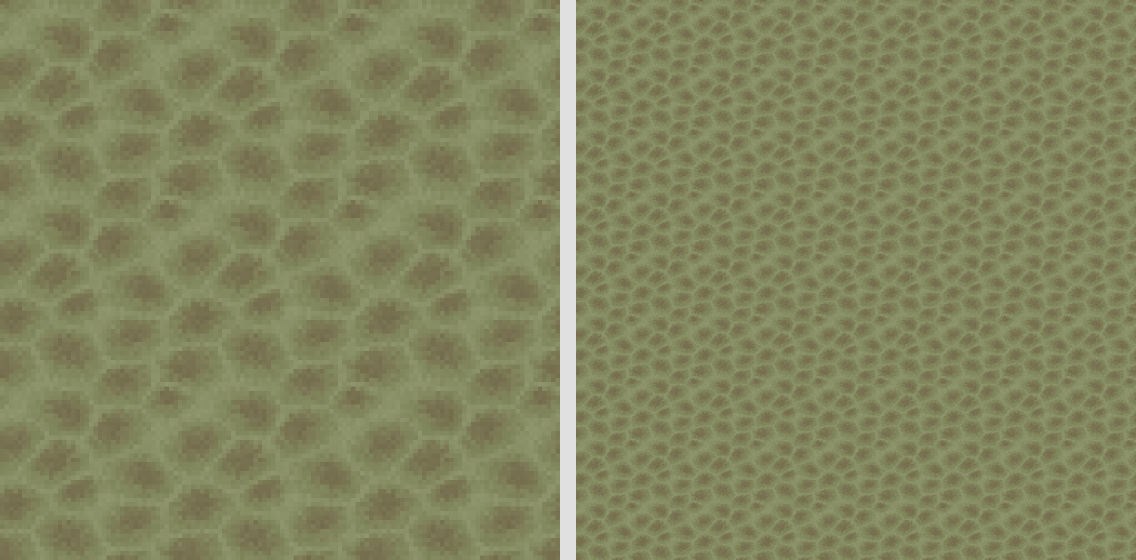
Left: one tile. Right: repeated 3 by 3.
Reproduce this pattern procedurally as a Shadertoy shader.

```glsl
// Mossy green ground in chunky texels: brown-topped pebbles split by pale seams, tiled 3 by 3.

const float TEXELS = 42.0;  // texels along one tile
const int PEBBLES = 12;     // pebbles in one tile

vec3 hash3(vec2 p) {
    vec3 q = fract(p.xyx * vec3(0.1031, 0.1030, 0.0973));
    q += dot(q, q.yxz + 33.33);
    return fract((q.xxy + q.yzz) * q.zyx);
}

// Pebbles step down the tile while swinging from side to side by a triangle wave
vec2 pebbleCentre(int k) {
    float swing = 0.15 * (6.0 - abs(6.0 - float(k)));
    float nudge = k < 6 && k % 2 == 1 ? 0.11 : 0.0;
    return vec2(0.664 + 0.5 * float(k) - swing - nudge, 0.957 - float(k) / 12.0);
}

// Offset from the nearest pebble centre (xy), its distance (z), the second distance (w)
vec4 pebbles(vec2 p) {
    vec4 near = vec4(0.0, 0.0, 9.0, 9.0);
    for (int k = 0; k < PEBBLES; k++) {
        vec2 d = fract(p - pebbleCentre(k) + 0.5) - 0.5;
        float size = k % 6 == 1 ? 0.75 : 0.95 + 0.15 * hash3(vec2(k, 5)).x;
        d *= vec2(3.0, 4.0) / size;
        d.y += (k % 4 == 2 ? 0.3 : -0.25) * d.x;
        float dist = length(d + vec2(0.0, 0.08));
        if (dist < near.z) near = vec4(d, dist, near.z);
        else near.w = min(near.w, dist);
    }
    return near;
}

vec3 texelColor(vec2 texel) {
    vec3 grain = hash3(texel + 19.0) - 0.5;
    vec4 pebble = pebbles((texel + 0.5) / TEXELS);

    // Pale seams and gaps surround each green body
    float inside = min((pebble.w - pebble.z) * 1.3, 0.68 - pebble.z);
    float body = smoothstep(0.0, 0.26, inside + grain.x * 0.17);

    // The brown patch sits above the middle of the pebble
    float brown = 1.0 - smoothstep(0.08, 0.47, length(pebble.xy) + grain.y * 0.2);

    vec3 color = mix(vec3(0.548, 0.574, 0.414), vec3(0.507, 0.530, 0.362), body);
    color = mix(color, vec3(0.466, 0.438, 0.312), brown * body);
    return color + grain.z * 0.03;
}

void mainImage(out vec4 fragColor, in vec2 fragCoord) {
    // Four samples per pixel soften the texel edges
    vec3 color = vec3(0.0);
    for (int k = 0; k < 4; k++) {
        vec2 shift = vec2(k % 2, k / 2) * 0.5 - 0.25;
        vec2 uv = (fragCoord + shift) / iResolution.xy;
        color += texelColor(mod(floor(uv * 3.0 * TEXELS), TEXELS));
    }
    fragColor = vec4(color / 4.0, 1.0);
}
```
